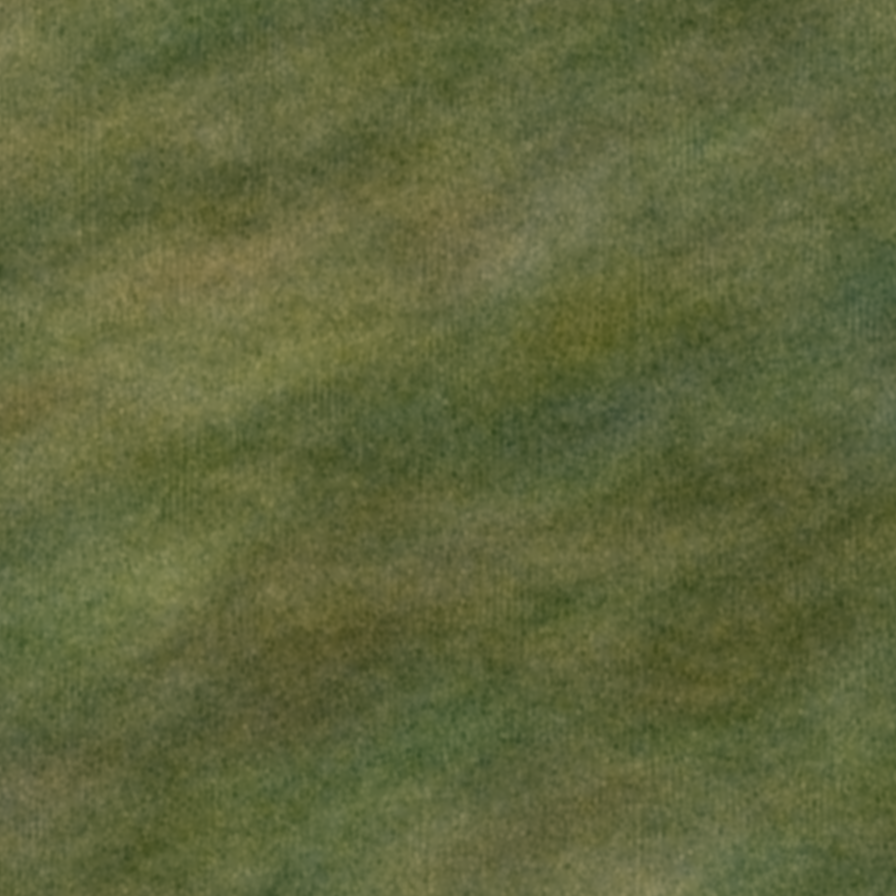
Write a Shadertoy shader that draws this texture.

```glsl
vec3 hash3(vec2 cell) {
    vec3 h = fract(cell.xyx * vec3(0.1031, 0.1030, 0.0973));
    h += dot(h, h.yzx + 33.33);
    return fract((h.xxy + h.yzz) * h.zyx);
}

// Cellular noise: soft blobs of random sign, one per jittered cell
float blobs(vec2 p) {
    vec2 cell = floor(p);
    float sum = 0.0;
    for (int j = -1; j <= 1; j++) {
        for (int i = -1; i <= 1; i++) {
            vec2 neighbour = cell + vec2(i, j);
            vec3 rnd = hash3(neighbour + 200.0);
            vec2 d = p - neighbour - rnd.xy;
            float falloff = max(0.0, 1.0 - dot(d, d));
            sum += (rnd.z * 2.0 - 1.0) * falloff * falloff;
        }
    }
    return sum;
}

// Wind-combed streaks, from broad patches down to thin wisps
float streaks(vec2 p) {
    float sum = 0.0;
    float weight = 1.15;
    vec2 scale = vec2(2.6, 6.5);
    for (int k = 0; k < 5; k++) {
        sum += weight * blobs(p * scale + float(k) * 17.3);
        scale *= 1.85;
        weight *= 0.8;
    }
    return sum;
}

void mainImage(out vec4 fragColor, in vec2 fragCoord) {
    vec2 uv = fragCoord / iResolution.y;

    // Axes along and across the slanted grass, gently bent
    float slant = 0.33;
    vec2 along = vec2(cos(slant), sin(slant));
    vec2 p = vec2(dot(uv, along), dot(uv, vec2(-along.y, along.x)));
    p.y += 0.012 * sin(p.x * 9.0 + p.y * 5.0) + 0.005 * sin(p.x * 23.0 - p.y * 17.0);

    // Light and shade, paler towards the upper left
    float tone = streaks(p) + 0.7 * (uv.y - uv.x);

    // Fine grain and a faint upright weave
    tone += 1.15 * blobs(uv * vec2(205.0, 185.0));
    tone += 0.45 * blobs(uv * vec2(95.0, 70.0) + 31.0);
    tone += 0.3 * sin(uv.x * 800.0) * blobs(uv * vec2(24.0, 18.0) + 53.0);

    // Tints: dry against lush, yellow against bluish
    float dryness = blobs(p * vec2(3.5, 8.0) + 71.0) + 0.6 * blobs(p * vec2(9.0, 20.0) + 83.0);
    float yellowness = blobs(p * vec2(6.0, 13.0) + 97.0) + 0.5 * blobs(uv * 60.0 + 11.0);

    vec3 grass = vec3(0.383, 0.408, 0.245);
    grass += tone * vec3(0.043, 0.035, 0.032);
    grass += dryness * vec3(0.024, -0.004, -0.004);
    grass += yellowness * vec3(0.010, 0.003, -0.022);
    fragColor = vec4(clamp(grass, 0.0, 1.0), 1.0);
}
```
